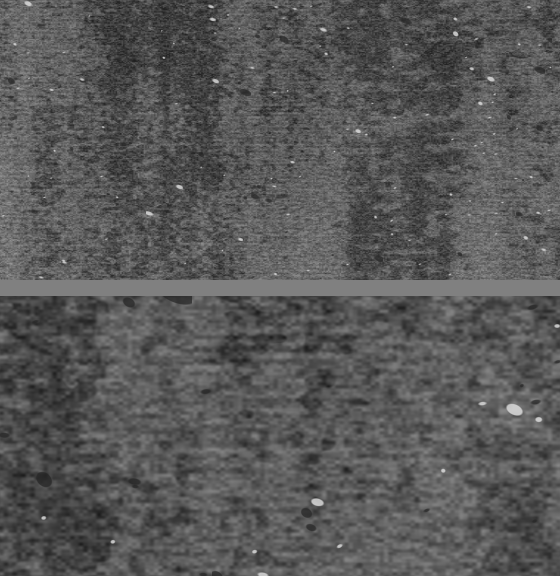
Top, the full canvas; bottom, a detail of the centre.
Write a WebGL 2 fragment shader that draws this texture.

```glsl
#version 300 es
precision highp float;

uniform vec2 u_resolution;
out vec4 fragColor;

float hash(vec2 cell) {
    uvec2 q = uvec2(ivec2(cell) + 4096) * uvec2(1597334673u, 3812015801u);
    uint h = (q.x ^ q.y) * 1597334673u;
    h = (h ^ (h >> 15)) * 2246822519u;
    h ^= h >> 13;
    return float(h >> 8) / 16777216.0;
}

float noise(vec2 p) {
    vec2 i = floor(p), f = fract(p);
    f = f * f * (3.0 - 2.0 * f);
    return mix(mix(hash(i), hash(i + vec2(1, 0)), f.x),
               mix(hash(i + vec2(0, 1)), hash(i + vec2(1, 1)), f.x), f.y);
}

float band(float x, float left, float right, float soft) {
    return smoothstep(left - soft, left + soft, x)
         - smoothstep(right - soft, right + soft, x);
}

// Sparse flat ellipses, one candidate per grid cell
float specks(vec2 p, float cells, float chance, float size, float seed) {
    vec2 id = floor(p * cells);
    vec2 key = id + seed;
    vec2 jitter = vec2(hash(key + 211.0), hash(key + 431.0));
    vec2 d = p - (id + 0.2 + 0.6 * jitter) / cells;
    float rank = hash(key + 673.0);
    float radius = size * (0.45 + 1.5 * pow(rank, 6.0));
    float stretch = 1.0 + 1.2 * hash(key + 877.0);
    d.y += d.x * (rank - 0.5) * 0.6;
    float dist = length(d * vec2(1.0 / stretch, 1.0)) - radius;
    float edge = 0.8 / u_resolution.y;
    return step(hash(key), chance) * (1.0 - smoothstep(-edge, edge, dist));
}

void main() {
    vec2 p = gl_FragCoord.xy / u_resolution.y;

    // Worn vertical bands with wandering borders
    float x = p.x + 0.07 * (noise(p * vec2(4, 7)) - 0.5);
    float wear = band(x, 0.39, 0.80, 0.05)
               + band(x, 1.20, 1.66, 0.09)
               + 0.7 * band(x, 1.91, 2.3, 0.04)
               + 0.5 * band(x, 0.12, 0.25, 0.05) * smoothstep(0.9, 0.5, p.y);
    float streak = noise(vec2(p.x * 22.0, p.y * 1.6)) - 0.5;
    float cloud = noise(p * vec2(7, 5) + 31.0) - 0.5;

    // Light flakes, finer on the left and broader on the right
    float coarse = smoothstep(1.05, 1.4, p.x);
    float fine = noise(p * vec2(52, 78));
    float broad = noise(p * vec2(24, 50) + 57.0);
    float flakeField = 0.7 * mix(fine, broad, coarse)
                     + 0.3 * noise(p * vec2(85, 130) + 17.0);
    float cover = 0.75 - 0.36 * wear - 0.16 * (p.y - 0.5)
                + 0.22 * streak + 0.26 * cloud;
    float flake = smoothstep(-0.14, 0.14, flakeField - 1.0 + cover);
    float tone = mix(0.275, 0.385, flake);
    tone += 0.05 * streak + 0.04 * cloud - 0.05 * (p.y - 0.5);
    tone += 0.035 * (1.0 - smoothstep(0.0, 0.45, p.x));

    // Fine horizontal ribs, broken along their length
    float bend = 0.7 * noise(p * vec2(5, 9));
    float rib = sin(6.2832 * (p.y * 62.0 + bend));
    tone += rib * (0.012 + 0.018 * noise(p * vec2(18, 35))) * (1.0 - 0.6 * wear);

    // Short horizontal fibres and sharp grain
    tone += 0.13 * (noise(p * vec2(75, 170) + 91.0) - 0.5);
    tone += 0.15 * (noise(p * vec2(190, 256) + 139.0) - 0.5);

    // Dark pits and bright chips
    float pits = max(specks(p, 19.0, 0.08, 0.006, 1301.0),
                     specks(p, 37.0, 0.03, 0.004, 1709.0));
    tone = mix(tone, 0.15, 0.75 * pits);
    float chips = max(specks(p, 23.0, 0.08, 0.0045, 2207.0),
                      specks(p, 11.0, 0.07 + 0.16 * coarse, 0.006, 2903.0));
    tone = mix(tone, 0.86, 0.85 * chips);

    fragColor = vec4(vec3(clamp(tone, 0.0, 1.0)), 1.0);
}
```
